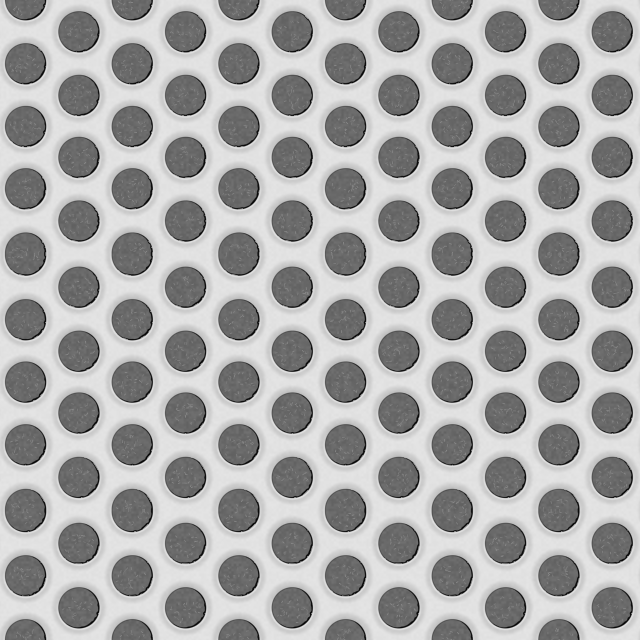
Write a WebGL 2 fragment shader that draws this pattern.

```glsl
#version 300 es
precision highp float;
// Perforated light metal sheet: staggered round holes with a soft bevel and a broken black shadow rim.

uniform vec2 u_resolution;
out vec4 fragColor;

const float TAU = 6.283185;
const vec2 REPEATS = vec2(6.0, 10.0);       // holes per lattice; two lattices interleave
const vec2 FIRST_HOLE = vec2(0.04, 0.0);
const float HOLE_RADIUS = 0.0322;
const float STRETCH = 0.0016;               // extra half height of the taller holes
const vec2 SHADOW_DIR = vec2(0.86, -0.51);
const float SHADOW_BASE = 0.0011;
const float SHADOW_SHIFT = 0.0019;
const float RIM_CELLS = 44.0;               // pieces around the broken rim
const int DASHES = 26;
const vec2 DASH_HALF = vec2(0.0013, 0.0005);
const float BEVEL_START = 0.0045;
const float BEVEL_END = 0.0135;
const float GRAIN_CELLS = 256.0;

const vec3 SHEET = vec3(0.885);
const vec3 BEVEL = vec3(0.795);
const vec3 LIP = vec3(0.87);
const vec3 HOLE = vec3(0.41);
const vec3 SPECK = vec3(0.56);
const vec3 OUTLINE = vec3(0.25);
const vec3 SHADOW = vec3(0.04);

float hash(vec2 p) {
  return fract(sin(dot(p, vec2(127.1, 311.7))) * 43758.5453);
}

// Value noise that wraps after `period` cells
float noise(vec2 p, vec2 period) {
  vec2 i = floor(p), f = fract(p);
  f = f * f * (3.0 - 2.0 * f);
  vec2 a = mod(i, period), b = mod(i + 1.0, period);
  return mix(mix(hash(a), hash(vec2(b.x, a.y)), f.x),
             mix(hash(vec2(a.x, b.y)), hash(b), f.x), f.y);
}

// Slow vertical drift of the rows, periodic over the canvas
float rowDrift(float y) {
  return 0.0022 - 0.0012 * cos(TAU * y) - 0.0018 * cos(2.0 * TAU * y)
       + 0.0012 * cos(3.0 * TAU * y);
}

// Offset from the nearest hole centre (xy) and that hole's wrapped id (zw)
vec4 nearestHole(vec2 uv) {
  vec4 best = vec4(1.0);
  for (int k = 0; k < 2; k++) {
    float odd = float(k);
    vec2 origin = FIRST_HOLE + 0.5 * odd / REPEATS;
    vec2 cell = round((uv - origin) * REPEATS);
    vec2 centre = origin + cell / REPEATS;
    centre.y += rowDrift(centre.y);
    vec2 offset = uv - centre;
    cell = mod(cell, REPEATS);
    if (odd < 0.5 && mod(cell.y, 4.0) == 2.0)
      offset.y -= clamp(offset.y, -STRETCH, STRETCH);
    if (length(offset) < length(best.xy))
      best = vec4(offset, cell.x * 2.0 + odd, cell.y);
  }
  return best;
}

// Short light scratches, denser towards the lower middle
float scratches(vec2 p, vec2 id, float aa) {
  float cover = 0.0;
  for (int k = 0; k < DASHES; k++) {
    vec2 seed = id * 3.7 + float(k) * vec2(1.3, 2.9);
    float turn = TAU * hash(seed), tilt = TAU * hash(seed + 5.1);
    float reach = HOLE_RADIUS * 0.8 * sqrt(hash(seed + 9.4));
    vec2 q = p - reach * vec2(cos(turn), 0.8 * sin(turn) - 0.15);
    q = vec2(dot(q, vec2(cos(tilt), sin(tilt))), dot(q, vec2(-sin(tilt), cos(tilt))));
    q.x -= clamp(q.x, -DASH_HALF.x, DASH_HALF.x);
    float strength = 0.45 + 0.55 * hash(seed + 2.6);
    cover = max(cover, strength * (1.0 - smoothstep(-aa, aa, length(q) - DASH_HALF.y)));
  }
  return cover;
}

void main() {
  vec2 uv = gl_FragCoord.xy / u_resolution;
  float aa = 0.75 / min(u_resolution.x, u_resolution.y);
  vec4 hole = nearestHole(uv);
  vec2 p = hole.xy, id = hole.zw;
  vec2 dir = p / max(length(p), 1e-5);
  float edge = length(p) - HOLE_RADIUS;
  float grain = noise(uv * GRAIN_CELLS, vec2(GRAIN_CELLS)) - 0.5;

  // Sheet with a dished bevel, darker above and a bright lip below
  vec3 sheet = mix(BEVEL, SHEET, smoothstep(BEVEL_START, BEVEL_END, edge));
  sheet -= 0.05 * smoothstep(0.0, 1.0, dir.y) * (1.0 - smoothstep(0.0, 0.006, edge));
  float lip = smoothstep(0.004, 0.0015, edge) * smoothstep(0.5, -0.5, dir.y);
  sheet = mix(sheet, LIP, lip) + 0.02 * grain;

  // Hole floor with grain, scratches and a thin dark outline
  vec3 inside = HOLE + 0.06 * grain;
  inside = mix(inside, SPECK, scratches(p, id, aa));
  inside = mix(inside, OUTLINE, 0.65 * smoothstep(-0.0026, -0.0004, edge));

  // Broken shadow crescent along the lower right rim
  float around = (atan(p.y, p.x) / TAU + 0.5) * RIM_CELLS;
  float wear = noise(vec2(around, id.y), vec2(RIM_CELLS, REPEATS.y));
  float thickness = SHADOW_BASE + SHADOW_SHIFT * dot(dir, SHADOW_DIR);
  thickness *= 0.55 + 0.75 * wear;
  float crescent = smoothstep(-aa, aa, edge + thickness) * smoothstep(0.0, 0.0008, thickness);
  inside = mix(inside, SHADOW, crescent);
  float chip = smoothstep(0.72, 0.88, wear) * smoothstep(-0.0018, -0.0008, edge);
  inside = mix(inside, SPECK, 0.8 * chip * crescent);

  fragColor = vec4(mix(inside, sheet, smoothstep(-aa, aa, edge)), 1.0);
}
```
